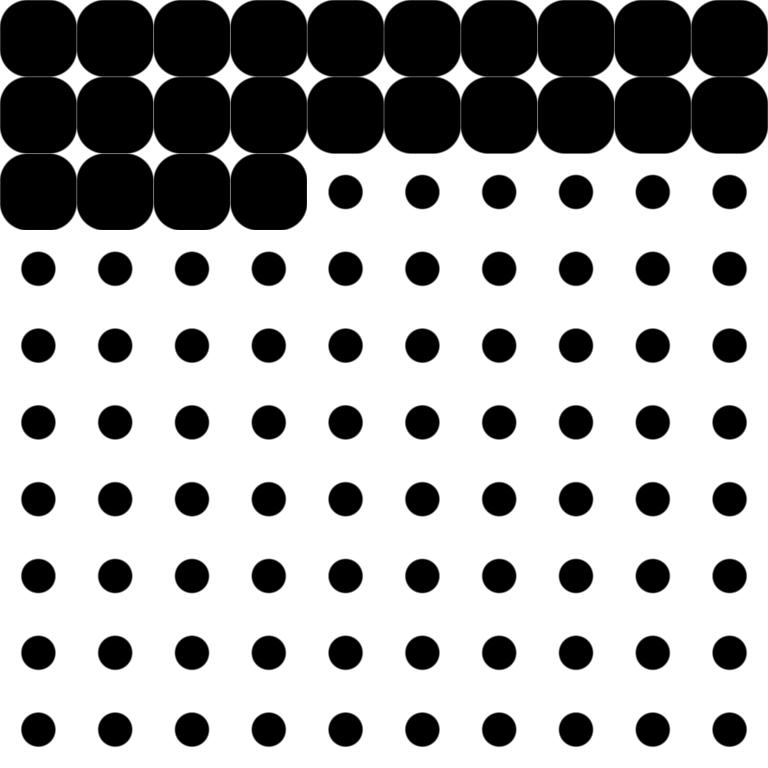
Give the GLSL for this pattern, as a three.js fragment shader.

```glsl
varying vec2 vUv;

const float GRID = 10.0;
const float FILLED_CELLS = 24.0;
const float DOT_RADIUS = 0.222;
const float TILE_HALF = 0.5;
const float TILE_CORNER = 0.36;
const float EDGE_SOFTNESS = 0.015;
const vec3 PAPER = vec3(1.0);
const vec3 INK = vec3(0.0);

float circleDistance(vec2 p, float radius) {
  return length(p) - radius;
}

float roundedBoxDistance(vec2 p, float halfSize, float corner) {
  vec2 q = abs(p) - halfSize + corner;
  return length(max(q, 0.0)) + min(max(q.x, q.y), 0.0) - corner;
}

float coverage(float dist, float softness) {
  return 1.0 - smoothstep(-softness, softness, dist);
}

// Reading order: left to right, starting from the top row
float cellIndex(vec2 cell, float count) {
  return (count - 1.0 - cell.y) * count + cell.x;
}

void main() {
  vec2 gridPos = vUv * GRID;
  vec2 cell = min(floor(gridPos), GRID - 1.0);
  vec2 local = gridPos - cell - 0.5;

  // The first cells hold tiles, the rest hold dots
  float isDot = step(FILLED_CELLS - 0.5, cellIndex(cell, GRID));
  float tile = roundedBoxDistance(local, TILE_HALF, TILE_CORNER);
  float dotShape = circleDistance(local, DOT_RADIUS);
  float dist = mix(tile, dotShape, isDot);

  gl_FragColor = vec4(mix(PAPER, INK, coverage(dist, EDGE_SOFTNESS)), 1.0);
}
```
